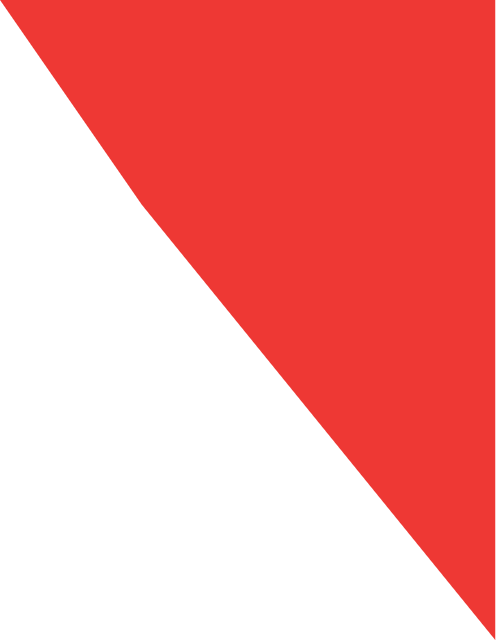
A Shadertoy shader for this background:

```glsl
// A flat red field over white, bounded on the left by a slanted edge that bends once.
// The field is convex, so it is the intersection of half planes: the smallest
// signed distance to its edges gives the smooth coverage.

#define RED vec3(0.933, 0.220, 0.204)
#define WHITE vec3(1.0)
// Corners of the slanted edge, as fractions of the canvas
#define EDGE_TOP vec2(0.0, 1.0)
#define EDGE_BEND vec2(0.286, 0.680)
#define EDGE_BOTTOM vec2(0.9985, 0.0)

// Signed distance to the line from a to b, positive on its left side
float halfPlane(vec2 p, vec2 a, vec2 b) {
    vec2 along = normalize(b - a);
    return dot(p - a, vec2(-along.y, along.x));
}

void mainImage(out vec4 fragColor, in vec2 fragCoord) {
    // Canvas height is one unit
    vec2 p = fragCoord / iResolution.y;
    vec2 canvas = vec2(iResolution.x / iResolution.y, 1.0);
    vec2 top = EDGE_TOP * canvas;
    vec2 bend = EDGE_BEND * canvas;
    vec2 bottom = EDGE_BOTTOM * canvas;

    // Upper slope, lower slope and the upright right side
    float inside = min(halfPlane(p, top, bend), halfPlane(p, bend, bottom));
    inside = min(inside, bottom.x - p.x);

    // One pixel of smoothing across the boundary
    float coverage = clamp(inside * iResolution.y + 0.5, 0.0, 1.0);
    fragColor = vec4(mix(WHITE, RED, coverage), 1.0);
}
```
